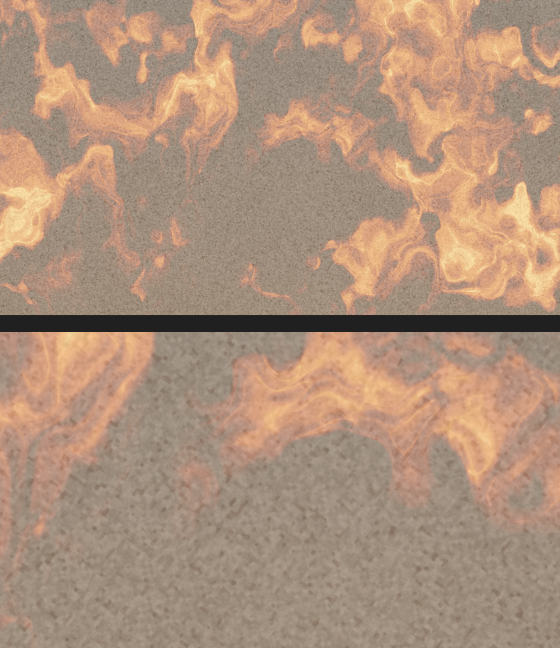
Top, the full canvas; bottom, a detail of the centre.
This texture is drawn by a WebGL 2 fragment shader. Its source:

```glsl
#version 300 es
precision highp float;

uniform vec2 u_resolution;
out vec4 fragColor;

float hash(vec2 cell) {
    vec3 h = fract(vec3(cell.xyx) * 0.1031);
    h += dot(h, h.yzx + 33.33);
    return fract((h.x + h.y) * h.z);
}

float valueNoise(vec2 p) {
    vec2 cell = floor(p);
    vec2 f = fract(p);
    f = f * f * f * (f * (f * 6.0 - 15.0) + 10.0);
    float low = mix(hash(cell), hash(cell + vec2(1, 0)), f.x);
    float high = mix(hash(cell + vec2(0, 1)), hash(cell + vec2(1, 1)), f.x);
    return mix(low, high, f.y);
}

float fbm(vec2 p, int octaves) {
    float sum = 0.0, weight = 0.5, total = 0.0;
    for (int i = 0; i < octaves; i++) {
        sum += weight * valueNoise(p);
        total += weight;
        p = mat2(1.6, 1.2, -1.2, 1.6) * p + 17.3;
        weight *= 0.5;
    }
    return sum / total;
}

float segmentDistance(vec2 p, vec2 a, vec2 b) {
    vec2 ab = b - a;
    return length(p - a - ab * clamp(dot(p - a, ab) / dot(ab, ab), 0.0, 1.0));
}

// Broad regions where the fire burns, 0 to 1
float fireRegion(vec2 p) {
    const int COUNT = 11;
    vec4 spine[COUNT] = vec4[](
        vec4(0.10, 0.92, 0.34, 0.84), vec4(0.14, 0.62, 0.30, 0.82),
        vec4(0.34, 0.64, 0.62, 0.76), vec4(0.62, 0.78, 0.92, 1.00),
        vec4(1.36, 1.02, 1.48, 0.52), vec4(1.50, 0.84, 1.78, 0.76),
        vec4(0.00, 0.22, 0.14, 0.48), vec4(0.90, 0.62, 1.12, 0.55),
        vec4(1.24, 0.45, 1.50, 0.42), vec4(1.20, 0.18, 1.74, 0.30),
        vec4(1.54, 0.07, 1.76, 0.14));
    float radius[COUNT] = float[](
        0.09, 0.08, 0.12, 0.13, 0.17, 0.09, 0.09, 0.08, 0.07, 0.09, 0.06);
    float region = 0.0;
    for (int i = 0; i < COUNT; i++) {
        float d = segmentDistance(p, spine[i].xy, spine[i].zw) / radius[i];
        region = max(region, exp(-0.7 * d * d));
    }
    return region;
}

// Bright thin line along the middle level of a noise field
float filament(vec2 p, float sharpness) {
    float ridge = 1.0 - abs(2.0 * fbm(p, 2) - 1.0);
    return pow(ridge, sharpness);
}

float flameHeat(vec2 p) {
    // Curling warp
    vec2 q = p * vec2(7.0, 5.6);
    vec2 curl = vec2(fbm(q + 3.1, 3), fbm(q + vec2(41.7, 9.2), 3)) - 0.5;
    vec2 r = q + 2.8 * curl;
    float density = fbm(r + 1.6 * vec2(curl.y, -curl.x), 4);
    float region = fireRegion(p + 0.12 * curl);

    // Tongues with firm edges, inner folds and a faint glow
    float level = density + 0.37 * region - 0.235;
    float body = smoothstep(0.43, 0.58, level);
    float folds = smoothstep(0.25, 0.75, fbm(r * 1.4 + 23.0, 3));
    float veins = filament(r * 1.3 + 7.0, 12.0) + 0.6 * filament(r * 2.1 + 61.0, 14.0);
    float core = smoothstep(0.50, 0.85, level);
    float glow = 0.14 * smoothstep(0.30, 0.50, level);
    float wisps = 0.18 * smoothstep(0.12, 0.6, region) * filament(r + 11.0, 12.0);
    return glow + wisps + body * (0.06 + 0.34 * folds * folds + 0.26 * veins + 0.27 * core);
}

vec3 fireColor(float heat, vec3 ground) {
    vec3 color = mix(ground, vec3(0.73, 0.57, 0.50), smoothstep(0.04, 0.25, heat));
    color = mix(color, vec3(0.85, 0.63, 0.50), smoothstep(0.22, 0.45, heat));
    color = mix(color, vec3(0.92, 0.72, 0.52), smoothstep(0.42, 0.68, heat));
    return mix(color, vec3(0.96, 0.85, 0.63), smoothstep(0.66, 0.95, heat));
}

void main() {
    vec2 p = gl_FragCoord.xy / u_resolution.y;

    // Sandy ground, cooler towards the top
    vec3 ground = mix(vec3(0.63, 0.56, 0.49), vec3(0.595, 0.55, 0.50), p.y);
    ground += 0.025 * (fbm(p * 5.0 + 80.0, 3) - 0.5);

    float heat = flameHeat(p);
    vec3 color = fireColor(heat, ground);

    // Fine rough grain, turned off the axes, with dark brown specks
    vec2 g = mat2(0.8, 0.6, -0.6, 0.8) * p;
    float grain = fbm(g * 210.0, 2) - 0.5;
    float specks = smoothstep(0.72, 0.95, valueNoise(g * 170.0 + 31.0));
    float roughness = mix(1.0, 0.65, smoothstep(0.2, 0.7, heat));
    color += roughness * (0.12 * grain - specks * vec3(0.05, 0.065, 0.07));

    // Dark bottom rim
    float rim = 1.0 - smoothstep(0.002, 0.005, p.y);
    color = mix(color, vec3(0.16, 0.14, 0.13), rim);
    fragColor = vec4(clamp(color, 0.0, 1.0), 1.0);
}
```
